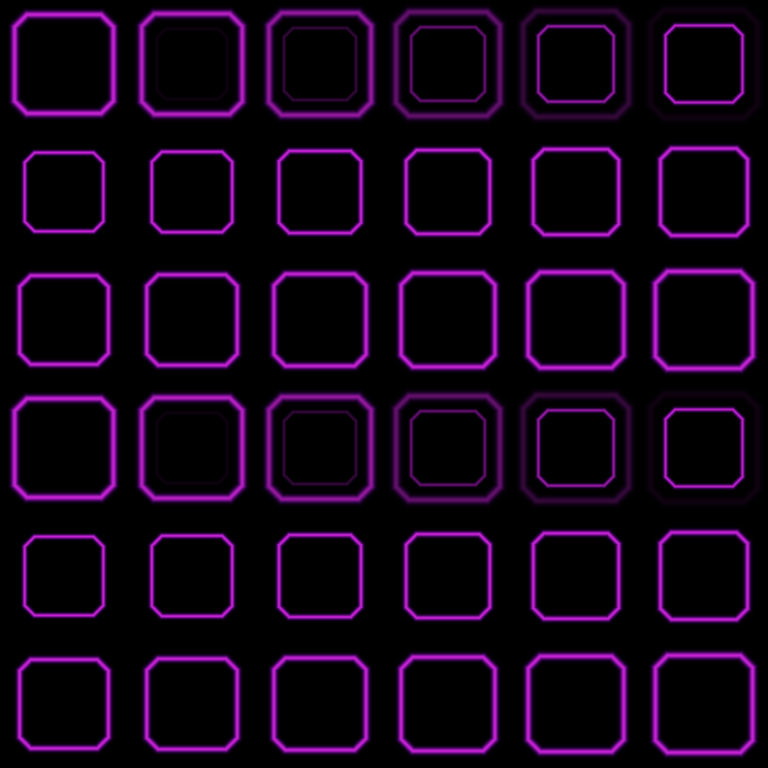
Give the GLSL for this pattern, as a WebGL 2 fragment shader.

```glsl
#version 300 es
precision highp float;

uniform vec2 u_resolution;
out vec4 fragColor;

// Layout: frames run left to right, then top to bottom
const float GRID = 6.0;
const float CYCLE = 18.0;      // frames before the sequence repeats
const float FADE = 6.0;        // frames a ring takes to appear or vanish

// Ring shape, in cell units; growth is per frame of age
const float SIZE_START = 0.268;
const float SIZE_GROWTH = 0.00656;
const float BLUR_START = 0.0125;
const float BLUR_GROWTH = 0.00086;
const float CHAMFER = 0.25;    // corner cut as a share of the half size

const vec3 CORE_COLOR = vec3(0.77, 0.13, 0.82);
const vec3 GLOW_COLOR = vec3(0.48, 0.00, 0.80);

// Signed distance to a square with cut corners
float chamferedSquare(vec2 p, float halfSize) {
    p = abs(p);
    float sides = max(p.x, p.y) - halfSize;
    float corners = (p.x + p.y - halfSize * (2.0 - CHAMFER)) * inversesqrt(2.0);
    return max(sides, corners);
}

// Soft outline that grows, widens and fades with age
vec3 ring(vec2 p, float age) {
    float halfSize = SIZE_START + SIZE_GROWTH * age;
    float blur = BLUR_START + BLUR_GROWTH * age;
    float d = chamferedSquare(p, halfSize) / blur;
    float glow = exp(-d * d);
    float opacity = smoothstep(0.0, FADE, age)
                  * (1.0 - smoothstep(CYCLE, CYCLE + FADE, age));
    return mix(GLOW_COLOR, CORE_COLOR, glow) * glow * opacity;
}

void main() {
    vec2 grid = gl_FragCoord.xy / u_resolution * GRID;
    vec2 cell = floor(grid);
    vec2 p = fract(grid) - 0.5;

    float row = GRID - 1.0 - cell.y;
    float frame = mod(row * GRID + cell.x, CYCLE);

    // The new ring overlaps the fading one from the previous cycle
    vec3 color = vec3(0.0);
    for (int i = 0; i < 2; i++) {
        color += ring(p, frame + CYCLE * float(i));
    }
    fragColor = vec4(color, 1.0);
}
```
